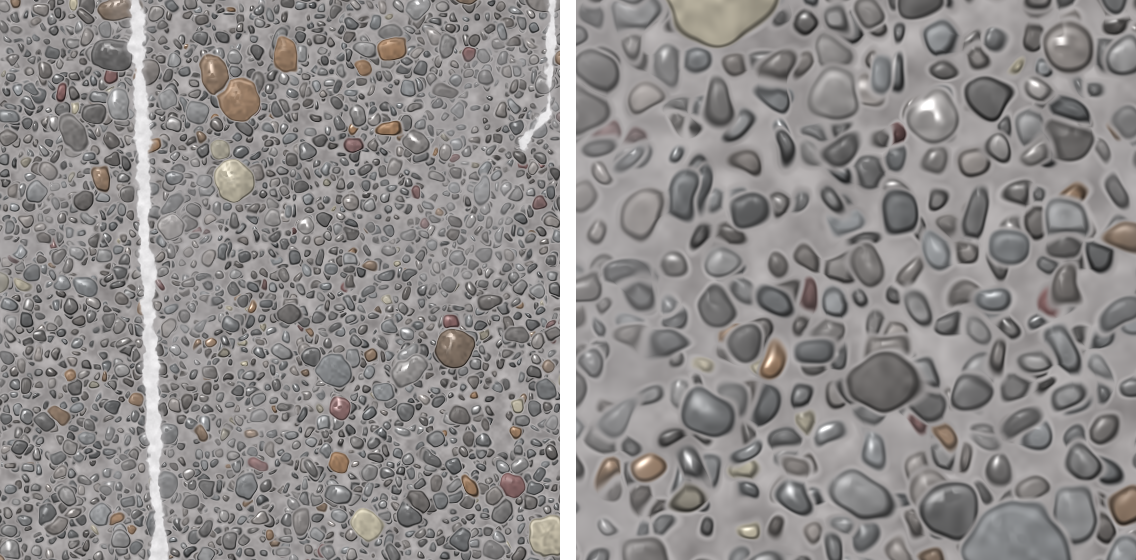
Left: the whole. Right: its middle third, enlarged.
Write a three.js fragment shader that draws this texture.

```glsl
// Washed pebble concrete: packed grey stones in pale mortar with ragged white seams
varying vec2 vUv;

#define SMALL_CELLS 50.0
#define MEDIUM_CELLS 34.0
#define LARGE_CELLS 21.0
#define HUGE_CELLS 12.5
#define SOFTNESS 0.0013
#define GAP 0.0013
#define RIM_WIDTH 0.0024
#define SEAM_WIDTH 0.0115
#define LIGHT vec2(-0.45, 0.89)
#define MORTAR vec3(0.635, 0.620, 0.620)
#define SEAM_WHITE vec3(0.90, 0.895, 0.90)

vec4 hash4(vec2 p) {
  vec4 q = fract(p.xyxy * vec4(0.1031, 0.1030, 0.0973, 0.1099));
  q += dot(q, q.wzxy + 33.33);
  return fract((q.xxyz + q.yzzw) * q.zywx);
}

float noise(vec2 p) {
  vec2 i = floor(p), f = fract(p);
  f = f * f * (3.0 - 2.0 * f);
  return mix(mix(hash4(i).x, hash4(i + vec2(1.0, 0.0)).x, f.x),
             mix(hash4(i + vec2(0.0, 1.0)).x, hash4(i + 1.0).x, f.x), f.y);
}

float fbm(vec2 p) {
  return 0.55 * noise(p) + 0.3 * noise(p * 2.1 + 7.0) + 0.15 * noise(p * 4.3 + 19.0);
}

// Mostly neutral greys, with a share of ochre, maroon and cream stones
vec3 stoneColor(vec4 rnd, float colorful) {
  vec3 grey = mix(0.37, 0.60, rnd.x) * mix(vec3(1.03, 0.99, 0.97), vec3(0.98, 1.0, 1.02), rnd.y);
  vec3 tint = rnd.z < 0.5 ? vec3(0.60, 0.47, 0.36)
            : rnd.z < 0.75 ? vec3(0.50, 0.37, 0.37) : vec3(0.76, 0.73, 0.64);
  return mix(grey, tint, step(rnd.w, colorful) * mix(0.45, 1.0, rnd.x));
}

// One scattered layer of stones, painted over what lies below
void addStones(vec2 p, float cells, float seed, float presence, float colorful, inout vec3 color) {
  vec2 g = p * cells, home = floor(g);
  float nearest = 9.0, second = 9.0;
  vec2 local = vec2(0.0), localLight = LIGHT, id = home;
  for (int j = -1; j <= 1; j++) {
    for (int i = -1; i <= 1; i++) {
      vec2 cell = home + vec2(float(i), float(j));
      vec4 place = hash4(cell + seed), form = hash4(cell + seed + 71.0);
      if (form.x > presence) continue;
      float c = cos(place.z * 3.1416), s = sin(place.z * 3.1416);
      mat2 turn = mat2(c, -s, s, c);
      float radius = mix(0.30, 0.53, place.w), aspect = mix(0.48, 0.98, form.y);
      vec2 q = turn * (g - cell - 0.5 - 0.7 * (place.xy - 0.5)) / vec2(radius, radius * aspect);
      q.y *= 1.0 + 0.5 * (form.z - 0.5) * clamp(q.x, -1.0, 1.0);
      vec2 a = pow(abs(q) + 0.0001, vec2(2.4));
      float dist = (pow(a.x + a.y, 1.0 / 2.4) - 1.0) * radius * aspect / cells;
      if (dist < nearest) {
        second = nearest;
        nearest = dist;
        local = q;
        localLight = turn * LIGHT;
        id = cell + seed;
      } else {
        second = min(second, dist);
      }
    }
  }
  // Crowded neighbours are split by a thin line of mortar
  float edge = max(nearest, 0.5 * (nearest - second) + GAP);
  vec4 look = hash4(id + 137.0), finish = hash4(id + 211.0);
  float side = dot(local, localLight);

  // Domed body with mottling, dark rim and inner sheen
  vec3 stone = stoneColor(look, colorful);
  stone *= 0.98 + 0.09 * side + 0.22 * (noise(p * 150.0 + seed) - 0.5);
  float rim = 1.0 - smoothstep(0.0, RIM_WIDTH, abs(edge + 0.0012));
  stone *= 1.0 - rim * (0.22 + 0.42 * finish.x) * clamp(0.75 - 0.35 * side, 0.2, 1.0);
  float sheen = 1.0 - smoothstep(0.0, 0.003, abs(edge + 0.0048));
  stone += 0.15 * sheen * finish.y * smoothstep(-0.1, 0.7, side);

  // Wet glint stretched along the stone's long axis
  vec2 h = (local - 0.48 * localLight) / vec2(0.48, 0.23);
  float glint = exp(-dot(h, h)) * smoothstep(0.25, 0.65, noise(p * 190.0 + 31.0));
  stone += 0.62 * glint * finish.z * finish.z;

  vec3 halo = MORTAR + 0.16 * (noise(p * 70.0 + 5.0) - 0.4);
  color = mix(color, halo, 0.85 * (1.0 - smoothstep(0.0006, 0.0034, edge)));
  color = mix(color, stone, 1.0 - smoothstep(-SOFTNESS, SOFTNESS, edge));
}

float segmentDistance(vec2 p, vec2 a, vec2 b) {
  vec2 d = b - a;
  return length(p - a - d * clamp(dot(p - a, d) / dot(d, d), 0.0, 1.0));
}

void main() {
  vec2 wobble = vec2(noise(vUv * 62.0), noise(vUv * 62.0 + 43.0)) - 0.5;
  vec2 p = vUv + 0.007 * wobble;

  // Mortar bed, then stones from fine to coarse
  vec3 color = MORTAR + 0.28 * (fbm(vUv * 45.0) - 0.5);
  addStones(p, SMALL_CELLS, 11.0, 0.92, 0.04, color);
  addStones(p, MEDIUM_CELLS, 307.0, 0.66, 0.07, color);
  addStones(p, LARGE_CELLS, 523.0, 0.22, 0.20, color);
  addStones(p, HUGE_CELLS, 809.0, 0.09, 0.45, color);

  // Pale cement film in broad patches
  color = mix(color, vec3(0.67, 0.66, 0.665), 0.38 * smoothstep(0.52, 0.78, fbm(vUv * 9.0 + 3.0)));

  // Ragged seams: a full-height one and a short bent one
  float ragged = 0.020 * (fbm(vUv * 48.0 + 61.0) - 0.5) + 0.010 * (noise(vUv * 14.0) - 0.5);
  float mainSeam = abs(vUv.x - mix(0.284, 0.243, vUv.y)) - SEAM_WIDTH;
  float sideSeam = min(segmentDistance(vUv, vec2(0.988, 1.02), vec2(0.980, 0.80)),
                       segmentDistance(vUv, vec2(0.980, 0.80), vec2(0.935, 0.745))) - 0.5 * SEAM_WIDTH;
  float seam = min(mainSeam, sideSeam) + ragged;
  color = mix(color, vec3(0.70, 0.69, 0.695), 0.45 * (1.0 - smoothstep(0.0, 0.011, seam)));
  vec3 white = SEAM_WHITE + 0.16 * (fbm(vUv * 80.0) - 0.5);
  color = mix(color, white, 1.0 - smoothstep(-0.003, 0.002, seam));

  gl_FragColor = vec4(clamp(color, 0.0, 1.0), 1.0);
}
```
